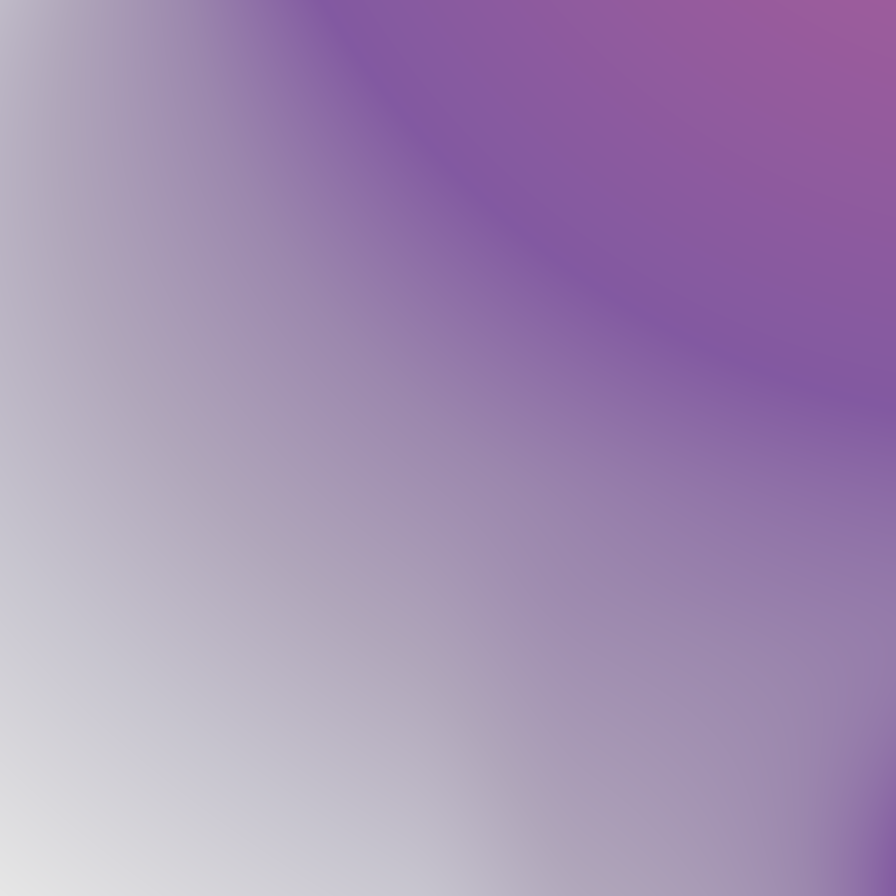
Write a three.js fragment shader that draws this background.

```glsl
// Soft mesh gradient: a magenta and violet disc at upper right fading to pale grey at lower left.
#define MAGENTA vec3(0.61, 0.36, 0.61)
#define VIOLET vec3(0.51, 0.35, 0.63)
#define MAUVE vec3(0.61, 0.53, 0.68)
#define LILAC vec3(0.69, 0.65, 0.73)
#define SILVER vec3(0.78, 0.77, 0.81)
#define PALE vec3(0.90, 0.90, 0.90)
#define DISC_CENTER vec2(1.1875, 1.484)
#define DISC_RADIUS 0.961
#define LEFT_LIFT 0.9
#define CORNER_SHADE 0.82
#define RIGHT_SHADE 0.18

varying vec2 vUv;

// Position of a value between two stops, limited to 0..1.
float between(float a, float b, float x) {
  return clamp((x - a) / (b - a), 0.0, 1.0);
}

// Signed distance to the disc rim, warped outside it.
float warpedDistance(vec2 p) {
  float rim = length(p - DISC_CENTER) - DISC_RADIUS;

  // The fade is tighter along the top and wider toward the lower right.
  float lift = LEFT_LIFT * exp((p.y - 1.0) / 0.208);
  float low = 1.0 - p.y;
  float side = RIGHT_SHADE * smoothstep(0.45, 0.66, p.x) * smoothstep(0.5, 0.68, low);
  float corner = CORNER_SHADE * exp((p.x - 1.0) / 0.124) * smoothstep(0.625, 1.0, low);

  float stretch = max(1.0 + lift - side - corner, 0.0);
  return rim < 0.0 ? rim : rim * stretch;
}

// Colour ramp from the disc core outward.
vec3 ramp(float d) {
  vec3 color = mix(MAGENTA, VIOLET, between(-0.43, 0.0, d));
  color = mix(color, MAUVE, between(0.0, 0.247, d));
  color = mix(color, LILAC, between(0.247, 0.471, d));
  color = mix(color, SILVER, between(0.471, 0.677, d));
  return mix(color, PALE, between(0.677, 0.94, d));
}

void main() {
  gl_FragColor = vec4(ramp(warpedDistance(vUv)), 1.0);
}
```
